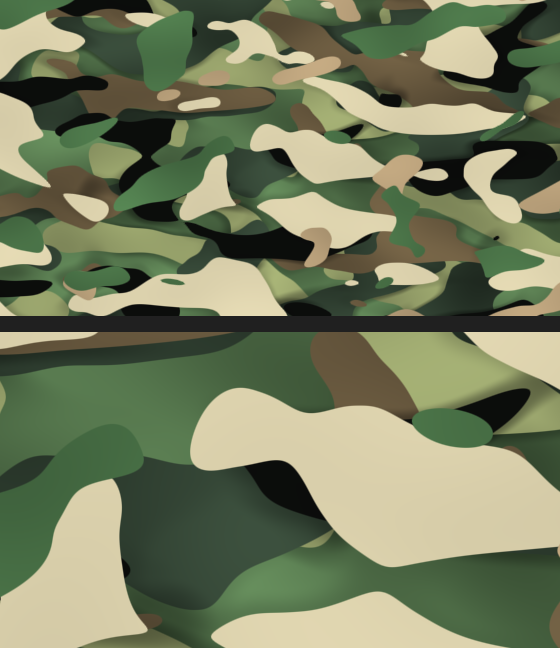
Top: the whole. Bottom: its middle third, enlarged.
Reproduce this pattern procedurally as a Shadertoy shader.

```glsl
// Woodland camouflage: stacked wavy blobs in greens, olive, brown, black and cream.
#define BLOB_FREQ vec2(2.7, 6.6)   // blobs per canvas height, across and up
#define LOBE_FREQ vec2(7.2, 10.5)  // lobes along the blob outlines
#define LOBE_AMOUNT 0.30
#define WARP_FREQ vec2(1.9, 2.6)
#define WARP_AMOUNT vec2(0.16, 0.10)
#define TILT 0.36                  // largest slope spread between layers
#define SHADE_AMOUNT 0.32          // soft light and dark inside a blob
#define SHADOW_REACH 0.16          // width of the airbrushed shadow, in field units

const vec3 GREEN      = vec3(0.31, 0.43, 0.28);
const vec3 LEAF       = vec3(0.29, 0.45, 0.28);
const vec3 OLIVE      = vec3(0.58, 0.62, 0.41);
const vec3 DARK_GREEN = vec3(0.18, 0.24, 0.185);
const vec3 BROWN      = vec3(0.40, 0.34, 0.24);
const vec3 BLACK      = vec3(0.045, 0.05, 0.045);
const vec3 CREAM      = vec3(0.865, 0.825, 0.68);
const vec3 TAN        = vec3(0.71, 0.615, 0.47);

float hash(vec2 p) {
    return fract(sin(dot(p, vec2(127.1, 311.7))) * 43758.5453);
}

// Slope of a random unit gradient at a lattice cell, seen from an offset
float slope(vec2 cell, vec2 offset) {
    float angle = 6.2832 * hash(cell);
    return dot(vec2(cos(angle), sin(angle)), offset);
}

float noise(vec2 p) {
    vec2 i = floor(p), f = fract(p);
    vec2 u = f * f * f * (f * (f * 6.0 - 15.0) + 10.0);
    vec2 e = vec2(1.0, 0.0);
    float low  = mix(slope(i, f), slope(i + e.xy, f - e.xy), u.x);
    float high = mix(slope(i + e.yx, f - e.yx), slope(i + e.xx, f - e.xx), u.x);
    return mix(low, high, u.y);
}

// Stretched, warped field whose high parts become blobs
float blobField(vec2 p, float seed) {
    vec2 shift = seed * vec2(17.3, 9.7);
    p.y += p.x * TILT * (hash(vec2(seed, 4.0)) - 0.5);
    vec2 w = p * WARP_FREQ + shift;
    p += WARP_AMOUNT * vec2(noise(w), noise(w + 31.4));
    return noise(p * BLOB_FREQ + shift)
         + LOBE_AMOUNT * noise(p * LOBE_FREQ + shift + 5.5);
}

// Gentle tone changes within one colour
vec3 shaded(vec3 tone, vec2 p, float seed, float amount) {
    return tone * (1.0 + amount * 2.0 * noise(p * vec2(3.1, 4.3) + seed * 7.9));
}

// Lays one colour over the canvas, with a soft shadow on what lies below
void paint(inout vec3 color, vec2 p, float seed, float level,
           vec3 tone, float shade, float shadow) {
    float f = blobField(p, seed) - level;
    float edge = 0.75 * fwidth(f) + 1e-5;
    float patchy = smoothstep(-0.1, 0.3, noise(p * vec2(2.3, 3.7) + seed * 3.3));
    color *= 1.0 - shadow * patchy * smoothstep(-SHADOW_REACH, 0.0, f);
    color = mix(color, shaded(tone, p, seed, shade), smoothstep(-edge, edge, f));
}

void mainImage(out vec4 fragColor, in vec2 fragCoord) {
    vec2 p = fragCoord / iResolution.y;

    // Ground and muted layers
    vec3 color = shaded(GREEN, p, 0.0, SHADE_AMOUNT);
    paint(color, p, 1.0, 0.050, OLIVE, 0.5 * SHADE_AMOUNT, 0.25);
    paint(color, p, 2.0, 0.080, DARK_GREEN, SHADE_AMOUNT, 0.35);
    paint(color, p, 3.0, 0.190, BROWN, 0.6 * SHADE_AMOUNT, 0.25);

    // Strong contrast layers
    paint(color, p, 4.0, 0.212, BLACK, 0.0, 0.35);
    paint(color, p, 5.0, 0.145, CREAM, 0.04, 0.15);

    // Small accents on top
    paint(color, p, 6.0, 0.330, TAN, 0.10, 0.0);
    paint(color, p, 7.0, 0.290, LEAF, 0.5 * SHADE_AMOUNT, 0.0);

    fragColor = vec4(clamp(color, 0.0, 1.0), 1.0);
}
```
